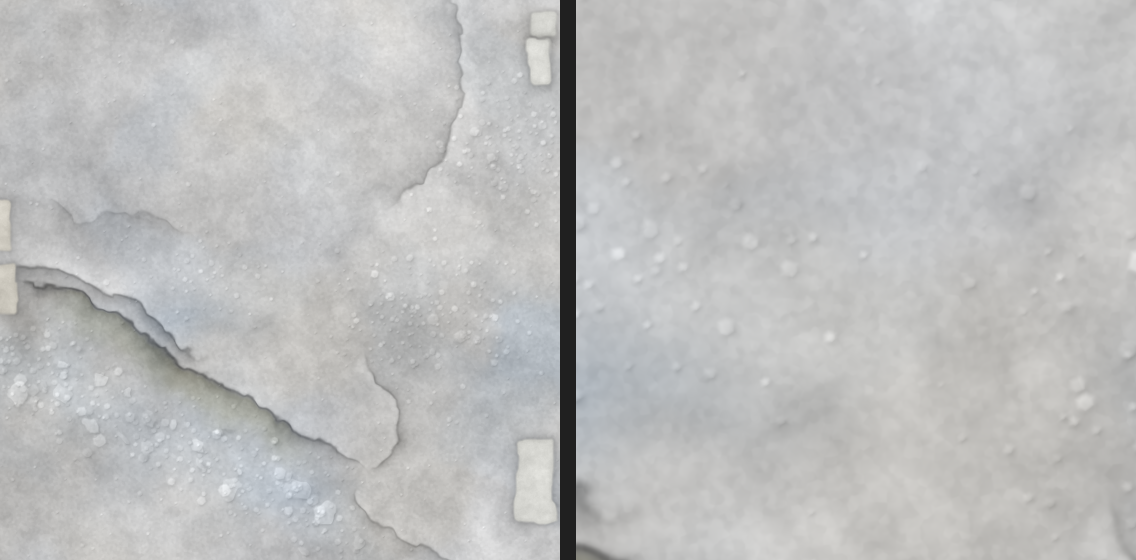
Left: the whole. Right: its middle third, enlarged.
Give the GLSL for this texture, as a Shadertoy shader.

```glsl
// Pale grey weathered rock ground with broken ledges, gravel and a few white blocks.
#define BASE_TONE 0.758
#define MOTTLE 0.31
#define GRAIN 0.035
#define EDGE_WARP 0.022
#define EDGE_SOFT 0.003
#define COOL_TINT vec3(-0.035, -0.006, 0.024)
#define WARM_TINT vec3(0.014, 0.002, -0.022)
#define OLIVE_TINT vec3(-0.055, -0.056, -0.095)
#define BLOCK_COLOR vec3(0.85, 0.85, 0.83)

vec3 hash3(vec2 p) {
    vec3 q = fract(p.xyx * vec3(0.1031, 0.1030, 0.0973));
    q += dot(q, q.yxz + 33.33);
    return fract((q.xxy + q.yzz) * q.zyx);
}

// Cellular noise whose random cell tones blend softly
float softCells(vec2 p) {
    vec2 cell = floor(p), f = p - cell, sum = vec2(0.0);
    for (int i = 0; i < 9; i++) {
        vec2 g = vec2(i % 3, i / 3) - 1.0;
        vec3 h = hash3(cell + g + 57.0);
        vec2 r = g + h.xy - f;
        sum += exp(-6.0 * dot(r, r)) * vec2(h.z, 1.0);
    }
    return sum.x / sum.y - 0.5;
}

float layered(vec2 p) {
    float sum = 0.0, amp = 0.3;
    for (int i = 0; i < 6; i++) {
        sum += amp * softCells(p);
        p = mat2(0.8, 0.6, -0.6, 0.8) * p * 2.1 + 13.7;
        amp *= 0.75;
    }
    return sum;
}

float spot(vec2 p, float x, float y, float rx, float ry) {
    vec2 q = (p - vec2(x, y)) / vec2(rx, ry);
    return exp(-dot(q, q));
}

// Signed distance to a line of four points, positive on its left; y fades at the ends
vec2 ledge(vec2 p, vec4 xs, vec4 ys) {
    float best = 9.0, side = 1.0, along = 0.0;
    for (int i = 0; i < 3; i++) {
        vec2 a = vec2(xs[i], ys[i]), e = vec2(xs[i + 1], ys[i + 1]) - a, w = p - a;
        float t = clamp(dot(w, e) / dot(e, e), 0.0, 1.0), d = length(w - e * t);
        if (d < best) {
            best = d;
            side = sign(e.x * w.y - e.y * w.x);
            along = (float(i) + t) / 3.0;
        }
    }
    return vec2(best * side, smoothstep(0.0, 0.12, along) * smoothstep(1.0, 0.85, along));
}

// Bright lip on the left side, dark line and fading shadow on the right
float relief(vec2 l, float lit, float shadow, float width) {
    float above = smoothstep(-EDGE_SOFT, EDGE_SOFT, l.x), d = abs(l.x) / width;
    float dark = exp(-d) * (1.0 - above) + 0.5 * exp(-l.x * l.x / 0.000012);
    return (lit * exp(-d / 1.6) * above - shadow * dark) * l.y;
}

// Angular pebbles with a lit face and a small drop shadow
float pebbles(vec2 p, float count, float density) {
    p *= count;
    vec2 cell = floor(p), f = p - cell;
    float soft = 0.0025 * count, tone = 0.0;
    for (int i = 0; i < 9; i++) {
        vec2 g = vec2(i % 3, i / 3) - 1.0;
        vec3 h = hash3(cell + g + count), k = hash3(cell + g + count + 91.0);
        vec2 r = f - g - h.xy;
        float size = mix(0.14, 0.44, k.x * k.x) * smoothstep(k.y, k.y + 0.15, density);
        float a = h.z * 6.283, c = cos(a), s = sin(a);
        vec2 q = abs(mat2(c, s, -s, c) * r);
        float d = mix(length(q), max(q.x + 0.4 * q.y, q.y * 1.2), 0.65) - size;
        float shown = smoothstep(0.03, 0.12, size), mask = smoothstep(soft, -soft, d);
        float facing = dot(r, vec2(-0.6, 0.8)) / max(size, 0.1);
        float shade = exp(-max(d, 0.0) / 0.09) * clamp(-facing, 0.0, 1.0);
        tone += shown * mix(-0.11 * shade, 0.015 + 0.07 * k.z + 0.035 * facing, mask);
    }
    return tone;
}

void mainImage(out vec4 fragColor, in vec2 fragCoord) {
    vec2 uv = fragCoord / iResolution.xy;
    vec2 wobble = vec2(softCells(uv * 17.0), softCells(uv * 17.0 + 40.0));
    wobble += 0.5 * vec2(softCells(uv * 48.0), softCells(uv * 48.0 + 70.0));
    vec2 p = uv + EDGE_WARP * wobble;

    // Mottled ground with bright and dark areas
    float tone = BASE_TONE + MOTTLE * layered(uv * 4.5) + GRAIN * softCells(uv * 210.0);
    tone += 0.05 * spot(p, 0.23, 0.51, 0.12, 0.04) + 0.13 * spot(p, 0.89, 0.02, 0.09, 0.04);
    tone -= 0.13 * spot(p, 0.05, 0.41, 0.04, 0.09) + 0.06 * spot(p, 0.79, 0.43, 0.09, 0.07);
    float bluish = spot(p, 0.95, 0.37, 0.10, 0.13);
    tone -= 0.05 * bluish + 0.06 * spot(p, 0.59, 0.14, 0.06, 0.03);

    // Fault, its upper lip, shelf, slab, ripple and spur
    vec2 fault = ledge(p, vec4(0.03, 0.14, 0.39, 0.69), vec4(0.50, 0.475, 0.32, 0.15));
    tone += relief(fault, 0.03, 0.25, 0.017);
    tone += relief(ledge(p, vec4(0.02, 0.10, 0.24, 0.38), vec4(0.525, 0.517, 0.46, 0.35)), 0.06, 0.2, 0.02);
    tone += relief(ledge(p, vec4(0.80, 0.83, 0.80, 0.68), vec4(1.05, 0.82, 0.73, 0.60)), 0.045, 0.13, 0.016);
    tone += relief(ledge(p, vec4(0.67, 0.71, 0.70, 0.64), vec4(0.16, 0.21, 0.29, 0.37)), 0.03, 0.15, 0.013);
    tone += relief(ledge(p, vec4(0.08, 0.13, 0.23, 0.37), vec4(0.65, 0.61, 0.62, 0.58)), 0.02, 0.07, 0.012);
    tone += relief(ledge(p, vec4(0.63, 0.67, 0.73, 0.88), vec4(0.13, 0.07, 0.03, -0.03)), 0.05, 0.13, 0.012);

    // Gravel patches and the rubble band below the fault
    float band = (p.y - 0.36 + 0.47 * p.x) / 0.075;
    float rubble = exp(-band * band) * smoothstep(0.72, 0.58, p.x);
    float gravel = 0.9 * spot(p, 0.92, 0.74, 0.12, 0.08) + 0.9 * spot(p, 0.75, 0.43, 0.14, 0.10);
    gravel += 0.4 * spot(p, 0.35, 0.51, 0.13, 0.07);
    tone += pebbles(p, 21.0, 0.65 * rubble + 0.15 * gravel);
    tone += pebbles(uv, 38.0, 0.6 * (rubble + gravel));
    tone += pebbles(uv, 72.0, 0.1 + 0.4 * rubble + 0.7 * gravel);

    // Cool and warm stains, olive silt in the hollow
    float cool = 0.8 * (rubble + softCells(p * 9.0) + spot(p, 0.33, 0.43, 0.07, 0.04)) + bluish;
    vec3 color = tone + COOL_TINT * clamp(cool, 0.0, 1.0) + WARM_TINT * (0.2 + softCells(p * 6.0 + 20.0));
    float silt = smoothstep(-0.08, -0.03, fault.x) * smoothstep(0.0, -0.01, fault.x) * fault.y;
    color += OLIVE_TINT * silt * smoothstep(0.06, 0.16, p.x) * smoothstep(0.6, 0.48, p.x);

    // Pale blocks at the borders: center and half size
    vec4 blocks[5] = vec4[5](vec4(0.972, 0.953, 0.021, 0.022), vec4(0.964, 0.89, 0.02, 0.038),
        vec4(0.957, 0.14, 0.034, 0.073), vec4(0.008, 0.485, 0.022, 0.045), vec4(0.0, 0.6, 0.022, 0.045));
    for (int i = 0; i < 5; i++) {
        vec2 q = abs(mix(uv, p, 0.5) - blocks[i].xy) - blocks[i].zw + 0.007;
        float d = length(max(q, 0.0)) + min(max(q.x, q.y), 0.0) - 0.007;
        vec3 face = BLOCK_COLOR - (i > 2 ? vec3(0.06, 0.075, 0.095) : vec3(0.0));
        face += 0.22 * layered(uv * 12.0 + float(i)) - 0.04 * smoothstep(-0.01, 0.0, d);
        color -= 0.14 * exp(-max(d, 0.0) / 0.008);
        color = mix(color, face, smoothstep(EDGE_SOFT, -EDGE_SOFT, d));
    }
    fragColor = vec4(clamp(color, 0.0, 1.0), 1.0);
}
```
